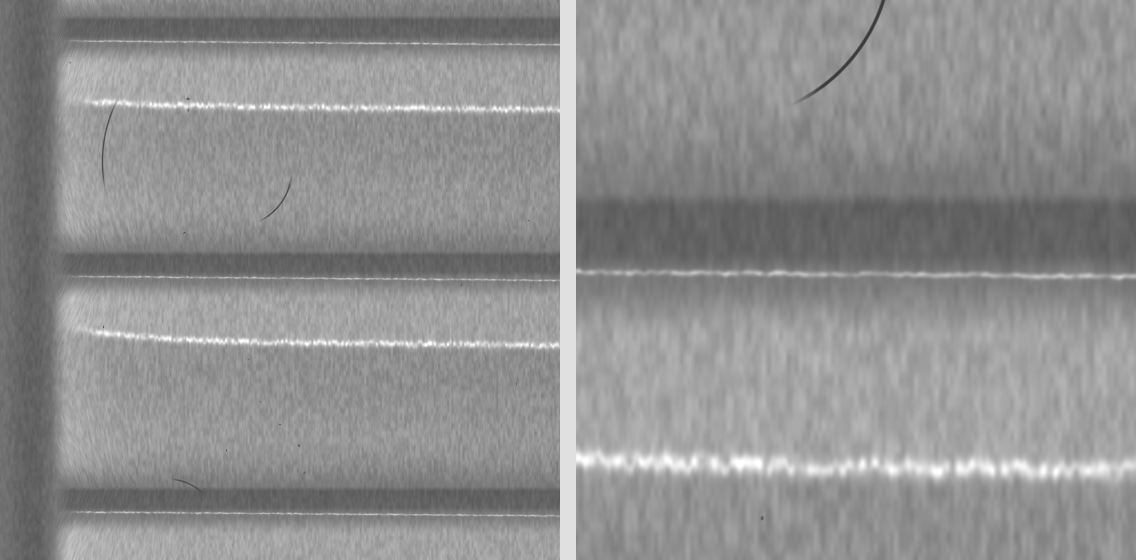
Left: the whole. Right: its middle third, enlarged.
A WebGL 1 fragment shader for this texture:

```glsl
precision highp float;
uniform vec2 u_resolution;

#define PERIOD 0.4206
#define TOP_OFFSET 0.031
#define RAIL_EDGE 0.102
#define CORNER_RADIUS 0.035
#define GROOVE_TONE 0.375
#define UPPER_TONE 0.66
#define LOWER_TONE 0.58
#define GRAIN_AMOUNT 0.15
#define GLINT_WIDTH 0.0052
#define SEAM_WIDTH 0.0017
#define HAIR_WIDTH 0.0010
#define SPECK_COUNT 16

float hash(vec2 p) {
  vec3 q = fract(vec3(p.xyx) * 0.1031);
  q += dot(q, q.yzx + 33.33);
  return fract((q.x + q.y) * q.z);
}

float noise(vec2 p) {
  vec2 i = floor(p), f = fract(p);
  f = f * f * (3.0 - 2.0 * f);
  return mix(mix(hash(i), hash(i + vec2(1.0, 0.0)), f.x),
             mix(hash(i + vec2(0.0, 1.0)), hash(i + 1.0), f.x), f.y);
}

float gauss(float d, float width) {
  return exp(-d * d / (width * width));
}

// Brushed grain: short upright streaks, centred on zero
float grain(vec2 p) {
  return 0.6 * noise(p * vec2(250.0, 75.0) + 40.0)
       + 0.4 * noise(p * vec2(420.0, 150.0) + 90.0) - 0.5;
}

float roundedBox(vec2 p, vec2 halfSize, float radius) {
  vec2 q = abs(p) - halfSize + radius;
  return length(max(q, 0.0)) + min(max(q.x, q.y), 0.0) - radius;
}

// Circular fibre, tapered at both ends
float hair(vec2 p, vec2 center, float radius, float facing, float halfAngle, float px) {
  vec2 q = p - center, d = vec2(cos(facing), sin(facing));
  float angle = abs(atan(d.x * q.y - d.y * q.x, dot(d, q)));
  float dist = abs(length(q) - radius);
  float taper = 1.0 - smoothstep(0.5 * halfAngle, halfAngle, angle);
  return taper * (1.0 - smoothstep(HAIR_WIDTH - px, HAIR_WIDTH + px, dist));
}

// Scattered dust with ragged outlines
float specks(vec2 p, float px) {
  float cover = 0.0;
  for (int i = 0; i < SPECK_COUNT; i++) {
    float id = float(i) + 1.0;
    vec2 center = vec2(0.12 + 0.86 * hash(vec2(id, 3.7)), hash(vec2(id, 8.1)));
    float size = mix(0.0008, 0.0036, pow(hash(vec2(id, 5.3)), 2.0));
    float tilt = 6.283 * hash(vec2(id, 12.9));
    vec2 q = p - center, d = vec2(cos(tilt), sin(tilt));
    q = vec2(dot(q, d), 1.7 * (d.x * q.y - d.y * q.x));
    float dist = length(q) + 0.0025 * (noise(p * 400.0) - 0.5);
    float depth = mix(0.3, 0.9, hash(vec2(id, 17.2)));
    cover = max(cover, depth * (1.0 - smoothstep(size - px, size + px, dist)));
  }
  return cover;
}

void main() {
  vec2 p = gl_FragCoord.xy / u_resolution;
  float px = 1.0 / min(u_resolution.x, u_resolution.y);
  float x = p.x;

  // Row index and depth below the top of its groove
  float t = (1.0 - p.y - TOP_OFFSET) / PERIOD;
  float row = floor(t);
  float v = fract(t) * PERIOD;

  // Grain bends around the closed end of each panel
  float nearEnd = exp(-max(x - RAIL_EDGE, 0.0) / 0.07);
  float bend = 3.0 * (v - 0.23) * (v - 0.23) * nearEnd * step(RAIL_EDGE, x);
  float streak = grain(vec2(x - bend, p.y));

  // Left rail rising toward the panels
  float rail = mix(0.44, 0.38, smoothstep(0.0, 0.055, x));
  float tone = mix(rail, 0.48, smoothstep(0.06, 0.115, x));

  // Panel shading, split by the glint line
  float glintY = 0.156 + 0.009 * x
               - (0.010 + 0.014 * mod(row, 2.0)) * exp(-max(x - 0.13, 0.0) / 0.11);
  float lower = LOWER_TONE + 0.03 * smoothstep(0.22, 0.33, v);
  float panel = mix(UPPER_TONE, lower, smoothstep(glintY - 0.004, glintY + 0.016, v));
  panel += 0.10 * nearEnd - 0.03 * x - 0.07 * smoothstep(0.34, 0.41, v);
  float box = roundedBox(vec2(x - RAIL_EDGE - 1.0, v - 0.234), vec2(1.0, 0.174), CORNER_RADIUS);
  float inside = 1.0 - smoothstep(-0.025, 0.014, box);
  tone = mix(tone, panel, inside);

  // Dark groove
  float g = v - PERIOD * step(0.5 * PERIOD, v);
  float groove = smoothstep(-0.005, 0.006, g) * (1.0 - smoothstep(0.032, 0.046, g));
  tone = mix(tone, GROOVE_TONE + 0.6 * g, groove * smoothstep(0.09, 0.13, x));
  tone += streak * GRAIN_AMOUNT * mix(0.55, 1.0, inside);

  // Bright seam below the groove and sparkling glint across the panel
  float sparkle = noise(vec2(x * 260.0, p.y * 130.0));
  float jitter = 0.004 * (noise(vec2(x * 230.0, row * 7.0 + 50.0)) - 0.5);
  float seam = gauss(v - 0.041 - 0.008 * x - 0.3 * jitter, SEAM_WIDTH);
  tone += seam * (0.08 + 0.24 * sparkle) * smoothstep(0.11, 0.16, x);
  float glint = gauss(v - glintY - jitter, GLINT_WIDTH);
  tone += glint * (0.06 + 0.36 * sparkle) * smoothstep(0.12, 0.20, x);

  // Fibres and dust
  float dirt = hair(p, vec2(0.427, 0.711), 0.244, 3.009, 0.381, px);
  dirt = max(dirt, hair(p, vec2(0.419, 0.697), 0.102, -0.621, 0.558, px));
  dirt = max(dirt, 0.8 * hair(p, vec2(0.2965, 0.047), 0.098, 1.151, 0.351, px));
  dirt = max(dirt, specks(p, px));
  tone = mix(tone, 0.17, 0.85 * dirt);

  gl_FragColor = vec4(vec3(clamp(tone, 0.0, 1.0)), 1.0);
}
```
